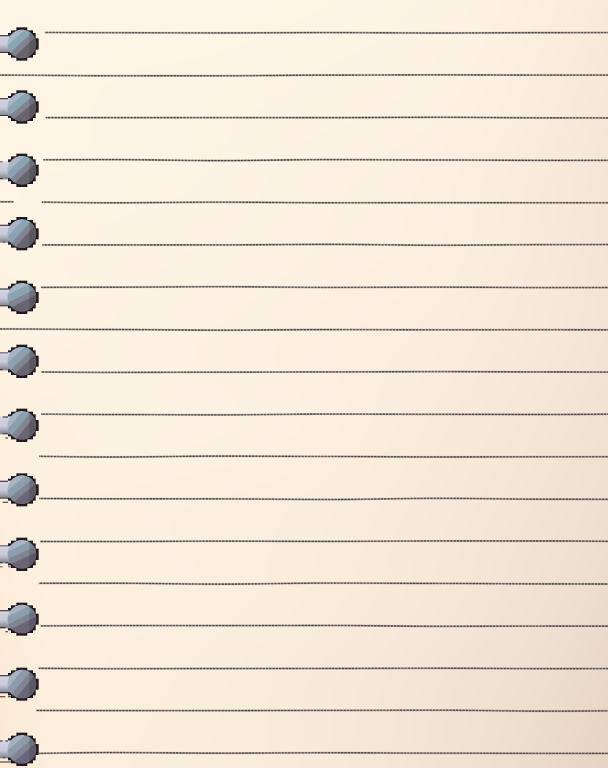
This pattern is drawn by a Shadertoy shader. Its source:

```glsl
// Lengths are fractions of the canvas height, measured from the top left.
const int   RING_COUNT = 12;
const float RING_TOP = 0.0573;
const float RING_STEP = 0.0819;
const float RING_DRIFT = 0.000145;
const float KNOB_X = 0.0286;
const float KNOB_RADIUS = 0.0215;
const float BAR_HALF = 0.0118;
const float CELL = 0.0036;
const float LINE_COUNT = 18.0;
const float LINE_TOP = 0.0430;
const float LINE_STEP = 0.05515;
const float LINE_HALF = 0.00105;
const float DASH = 0.0043;
const float WOBBLE = 0.0009;
const int   SAMPLES = 3;

const vec3 CREAM = vec3(1.0, 0.962, 0.902);
const vec3 TAN = vec3(0.90, 0.83, 0.77);
const vec3 INK = vec3(0.25, 0.22, 0.23);
const vec3 INK_GAP = vec3(0.61, 0.57, 0.53);
const vec3 OUTLINE = vec3(0.12, 0.10, 0.12);
const vec3 STEEL_LIGHT = vec3(0.80, 0.80, 0.86);
const vec3 STEEL_BLUE = vec3(0.54, 0.65, 0.71);
const vec3 STEEL_MID = vec3(0.50, 0.52, 0.57);
const vec3 STEEL_DARK = vec3(0.41, 0.39, 0.42);
const vec3 STEEL_VIOLET = vec3(0.42, 0.41, 0.53);

float hash(vec2 p) {
    return fract(sin(dot(p, vec2(127.1, 311.7))) * 43758.5453);
}

float noise(vec2 p) {
    vec2 i = floor(p), f = fract(p);
    f = f * f * (3.0 - 2.0 * f);
    return mix(mix(hash(i), hash(i + vec2(1, 0)), f.x),
               mix(hash(i + vec2(0, 1)), hash(i + vec2(1, 1)), f.x), f.y);
}

// Warm paper, darker towards the right and lower edges
vec3 paper(vec2 uv, vec2 p) {
    float shade = 0.32 * pow(uv.x, 4.0) + 0.30 * uv.x * uv.y + 0.15 * uv.y;
    shade += 0.25 * pow(uv.x * uv.y, 3.0) + 0.06 * (noise(p * vec2(5.0, 9.0)) - 0.5);
    vec3 color = mix(CREAM, TAN, clamp(shade, 0.0, 1.0));
    float warmCorner = uv.y * uv.y * exp(-uv.x * 14.0);
    return color - warmCorner * vec3(0.0, 0.03, 0.06);
}

// Finely stitched rules; some run on to the left edge
vec3 rules(vec3 color, vec2 p, float px) {
    float row = clamp(floor((p.y - LINE_TOP) / LINE_STEP + 0.5), 0.0, LINE_COUNT - 1.0);
    float bend = (noise(vec2(p.x * 7.0, row * 3.7)) - 0.5) * 2.0 * WOBBLE;
    float dist = abs(p.y - LINE_TOP - row * LINE_STEP - bend);
    float start = mix(0.059, 0.048, row / LINE_COUNT) + (hash(vec2(row, 4.0)) - 0.5) * 0.005;
    if (row < 12.0 && mod(row, 6.0) == 1.0) start = -1.0;
    float span = step(start, p.x);
    if (row == 4.0) span = max(span, step(p.x, 0.018));

    float dash = abs(fract(p.x / DASH + hash(vec2(row, 1.0))) - 0.5) * DASH;
    float gap = smoothstep(-0.5 * px, 0.5 * px, dash - 0.34 * DASH);
    float wear = 0.82 + 0.18 * noise(vec2(p.x * 40.0, row * 5.0));
    float cover = 1.0 - smoothstep(-0.5 * px, 0.5 * px, dist - LINE_HALF);
    return mix(color, mix(INK, INK_GAP, gap), cover * span * wear);
}

// Bar and faceted knob with a stepped outline; d is upward from the knob centre
vec3 ring(vec3 color, vec2 d, float id) {
    float age = id / float(RING_COUNT - 1);
    vec2 block = (floor(d / CELL) + 0.5) * CELL;
    float blockRadius = length(block);

    // Bar with thin broken edges
    if (d.x < 0.0 && abs(d.y) < BAR_HALF) {
        float height = d.y / BAR_HALF;
        color = mix(STEEL_LIGHT, STEEL_MID, smoothstep(0.1, -1.1, height));
        color = mix(color, vec3(0.90, 0.89, 0.92), 0.5 * smoothstep(0.4, 0.9, height));
        float broken = step(0.25, hash(vec2(floor(d.x / CELL), id + sign(d.y) * 31.0)));
        if (abs(d.y) > BAR_HALF - 0.0016) color = mix(color, OUTLINE, 0.75 * broken);
    }
    // Faint second edge below the later bars
    float under = abs(d.y + BAR_HALF + 0.0045);
    if (age > 0.5 && d.x < -0.012 && under < 0.0008) {
        color = mix(color, OUTLINE, 0.7 * step(0.4, hash(vec2(floor(d.x / CELL), id))));
    }
    // Knob outline, open where the bar joins
    bool joint = d.x < -0.008 && abs(d.y) < BAR_HALF;
    if (blockRadius < KNOB_RADIUS && !joint) color = OUTLINE;

    // Knob facets, varying in tilt from ring to ring
    if (length(d) < KNOB_RADIUS - 0.0028) {
        float turn = (hash(vec2(id, 8.0)) - 0.5) * 0.5;
        float facet = dot(d, vec2(cos(2.25 + turn), sin(2.25 + turn))) / KNOB_RADIUS;
        vec3 dark = mix(STEEL_DARK, STEEL_VIOLET, 0.55 * age);
        color = mix(dark, STEEL_MID, smoothstep(-0.28, -0.22, facet));
        color = mix(color, mix(STEEL_BLUE, STEEL_MID * 1.12, 0.6 * age), smoothstep(0.07, 0.12, facet));
        color = mix(color, STEEL_LIGHT, 0.45 * smoothstep(0.50, 0.55, facet));
        color *= 1.0 - 0.14 * step(0.45, d.x / KNOB_RADIUS);
    }
    return color;
}

void mainImage(out vec4 fragColor, in vec2 fragCoord) {
    float px = 1.0 / iResolution.y;
    vec3 total = vec3(0.0);
    for (int s = 0; s < SAMPLES * SAMPLES; s++) {
        vec2 jitter = (vec2(s % SAMPLES, s / SAMPLES) + 0.5) / float(SAMPLES) - 0.5;
        vec2 q = fragCoord + jitter;
        vec2 p = vec2(q.x, iResolution.y - q.y) * px;
        vec3 color = rules(paper(vec2(q.x / iResolution.x, p.y), p), p, px);
        for (int i = 0; i < RING_COUNT; i++) {
            float id = float(i);
            float y = RING_TOP + RING_STEP * id + RING_DRIFT * id * id;
            vec2 d = vec2(p.x - KNOB_X, y - p.y);
            if (max(abs(d.x), abs(d.y)) < 0.035) color = ring(color, d, id);
        }
        total += color;
    }
    fragColor = vec4(total / float(SAMPLES * SAMPLES), 1.0);
}
```
